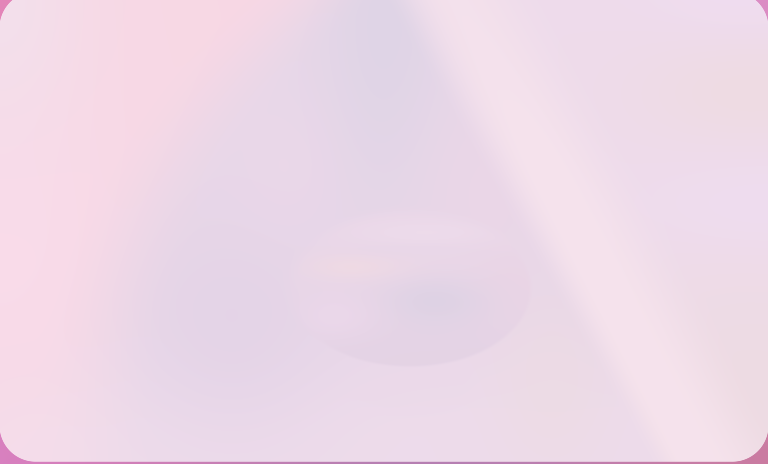
This background is drawn by a Shadertoy shader. Its source:

```glsl
#define CORNER_RADIUS 0.077
#define BEAM_APEX 0.869
#define BEAM_SLOPE 0.536
#define LENS_CENTER vec2(0.884, 0.378)
#define LENS_RADII vec2(0.260, 0.168)
#define LILAC vec3(0.895, 0.830, 0.902)
#define MIST vec3(0.930, 0.860, 0.920)
#define ROSE vec3(0.968, 0.845, 0.895)
#define CREAM vec3(0.935, 0.858, 0.888)
#define BLUSH vec3(0.962, 0.888, 0.925)

// Soft elliptical spot, one at its centre
float glow(vec2 p, vec2 center, vec2 radii) {
    vec2 q = (p - center) / radii;
    return exp(-dot(q, q));
}

float roundedBox(vec2 p, vec2 halfSize, float radius) {
    vec2 q = abs(p) - halfSize + radius;
    return length(max(q, 0.0)) + min(max(q.x, q.y), 0.0) - radius;
}

// Broad pastel fields
vec3 backdrop(vec2 p) {
    vec3 col = mix(MIST, LILAC, smoothstep(0.05, 0.38, p.y) * 0.55);
    col = mix(col, LILAC - vec3(0.008, 0.006, 0.0), 0.75 * glow(p, vec2(0.50, 0.30), vec2(0.22, 0.24)));
    col = mix(col, vec3(0.870, 0.830, 0.900), 0.9 * glow(p, vec2(0.83, 0.94), vec2(0.15, 0.38)));
    col = mix(col, vec3(0.922, 0.842, 0.912), 0.6 * glow(p, vec2(0.62, 0.64), vec2(0.10, 0.13)));
    col = mix(col, vec3(0.920, 0.838, 0.905), 0.7 * glow(p, vec2(1.04, 0.59), vec2(0.13, 0.20)));

    // Rose field with a curved, blurred right edge
    float roseEdge = 0.20 + 0.46 * pow(p.y, 2.4);
    float rose = 1.0 - smoothstep(-0.15, 0.15, p.x - roseEdge);
    vec3 roseCol = mix(ROSE, vec3(0.976, 0.858, 0.914), glow(p, vec2(0.0, 0.48), vec2(0.26, 0.36)));
    roseCol = mix(roseCol, vec3(0.952, 0.875, 0.922), glow(p, vec2(0.0, 1.0), vec2(0.18, 0.30)));
    roseCol = mix(roseCol, vec3(0.958, 0.865, 0.918), glow(p, vec2(0.1, 0.0), vec2(0.25, 0.20)));
    return mix(col, roseCol, rose);
}

// Slanted light beam and the field to its right
vec3 addBeam(vec3 col, vec2 p) {
    float d = p.x - BEAM_APEX - BEAM_SLOPE * (1.0 - p.y);
    col = mix(col, CREAM - vec3(0.008, 0.0, 0.0), 0.7 * glow(p, vec2(1.19, 0.17), vec2(0.13, 0.20)));
    vec3 side = MIST + vec3(0.003, 0.0, 0.0);
    side = mix(side, CREAM, glow(p, vec2(1.62, 0.80), vec2(0.24, 0.12)));
    side = mix(side, CREAM - vec3(0.005, 0.0, 0.0), glow(p, vec2(1.62, 0.12), vec2(0.32, 0.34)));
    side = mix(side, vec3(0.935, 0.862, 0.935), glow(p, vec2(1.65, 0.56), vec2(0.28, 0.10)));
    side = mix(side, vec3(0.937, 0.862, 0.938), glow(p, vec2(1.60, 1.02), vec2(0.22, 0.09)));
    float rise = smoothstep(mix(0.0, -0.04, p.y), mix(0.07, 0.11, p.y), d);
    float fall = 1.0 - smoothstep(0.12, 0.31, d);
    col = mix(col, side, rise);
    return mix(col, BLUSH, rise * fall * mix(1.0, 0.75, smoothstep(0.6, 1.0, p.y)));
}

// Translucent lens with inner reflections
vec3 addLens(vec3 col, vec2 p) {
    vec2 q = (p - LENS_CENTER) / LENS_RADII;
    float d = (length(q) - 1.0) * LENS_RADII.y;
    float softness = mix(0.004, 0.016, smoothstep(-0.5, 0.8, q.y - 0.6 * q.x));
    float mask = 1.0 - smoothstep(-softness, softness, d);

    vec3 inner = mix(vec3(0.892, 0.825, 0.895), vec3(0.916, 0.842, 0.908), smoothstep(-0.9, 0.4, q.y));
    inner = mix(inner, vec3(0.915, 0.830, 0.895), 0.8 * glow(q, vec2(0.85, 0.0), vec2(0.35, 0.55)));
    inner = mix(inner, vec3(0.862, 0.820, 0.892), 0.85 * glow(q, vec2(0.20, -0.16), vec2(0.45, 0.32)));
    inner = mix(inner, vec3(0.926, 0.846, 0.920), 0.8 * glow(q, vec2(-0.65, -0.36), vec2(0.36, 0.30)));
    inner = mix(inner, vec3(0.938, 0.853, 0.888), 0.85 * glow(q, vec2(-0.50, 0.28), vec2(0.42, 0.16)));
    inner = mix(inner, vec3(0.932, 0.862, 0.922), 0.8 * glow(q, vec2(0.12, 0.72), vec2(0.60, 0.18)));
    inner = mix(inner, vec3(0.906, 0.840, 0.908), 0.5 * glow(q, vec2(0.0, 0.50), vec2(0.50, 0.08)));
    float opacity = mix(0.6, 0.95, smoothstep(-1.1, -0.5, q.x));
    col = mix(col, inner, mask * opacity);

    // Pale reflection below the lens
    float pool = length((p - vec2(0.89, 0.17)) / vec2(0.15, 0.07));
    return mix(col, vec3(0.920, 0.850, 0.912), 0.4 * (1.0 - smoothstep(0.7, 1.1, pool)) * (1.0 - mask));
}

// Saturated frame behind the card
vec3 frameColor(vec2 uv) {
    vec3 bottom = mix(vec3(0.85, 0.50, 0.75), vec3(0.80, 0.48, 0.62), uv.x);
    bottom = mix(bottom, vec3(0.70, 0.50, 0.70), 0.9 * glow(uv, vec2(0.55, 0.0), vec2(0.30, 0.5)));
    vec3 top = mix(vec3(0.89, 0.52, 0.72), vec3(0.86, 0.55, 0.77), uv.x);
    return mix(bottom, top, uv.y);
}

void mainImage(out vec4 fragColor, in vec2 fragCoord) {
    vec2 p = fragCoord / iResolution.y;
    vec2 uv = fragCoord / iResolution.xy;
    float aspect = iResolution.x / iResolution.y;
    float pixel = 1.0 / iResolution.y;

    vec3 col = addLens(addBeam(backdrop(p), p), p);

    // Rounded card, slightly taller than the canvas
    float card = roundedBox(p - vec2(0.5 * aspect, 0.5115), vec2(0.5 * aspect, 0.5055), CORNER_RADIUS);
    // The sides stay flush with the canvas
    float cover = 1.0 - smoothstep(0.0, pixel, card);
    fragColor = vec4(mix(frameColor(uv), col, cover), 1.0);
}
```
